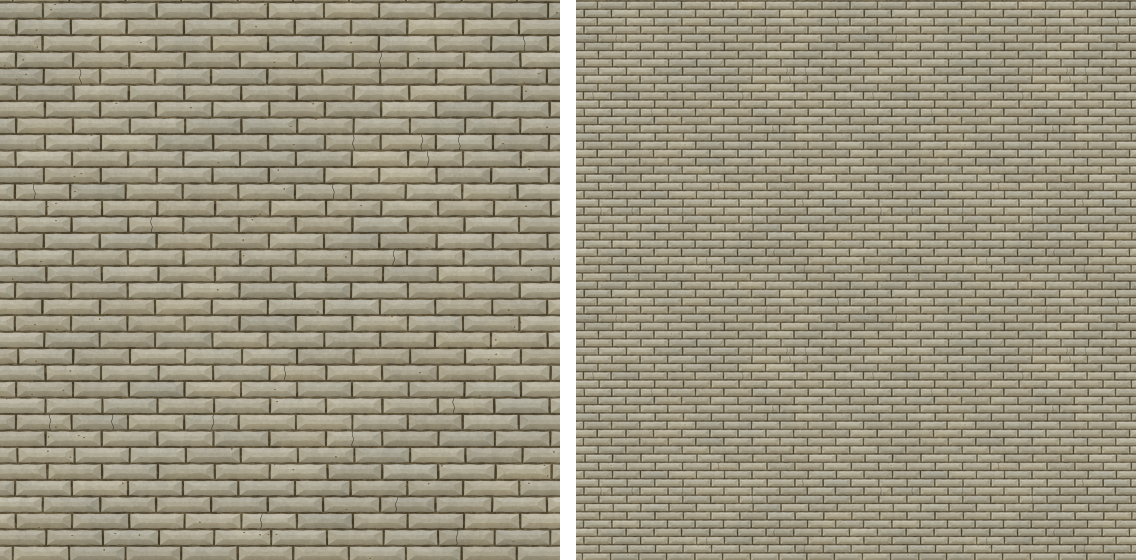
Left: one tile. Right: repeated 2 by 2.
A three.js fragment shader for this texture:

```glsl
varying vec2 vUv;

#define COLS 10.0
#define ROWS 34.0
#define ROW_SHIFT 0.14
#define GAP vec2(0.0018, 0.0016)
#define BEVEL vec2(0.0145, 0.0100)
#define SOFT 0.0010
#define ROW_JITTER 0.07
#define JOINT_JITTER 0.035
#define TINT 0.075
#define GRAIN 0.045
#define CRACKS 0.06
#define TAU 6.2831853

const vec3 TOP_FACE = vec3(0.715, 0.695, 0.630);
const vec3 PLATEAU = vec3(0.675, 0.655, 0.575);
const vec3 SIDE_FACE = vec3(0.655, 0.632, 0.550);
const vec3 LOW_FACE = vec3(0.575, 0.545, 0.455);
const vec3 MORTAR = vec3(0.45, 0.40, 0.29);
const vec3 SHADOW = vec3(0.26, 0.22, 0.14);
const vec3 RUST = vec3(0.42, 0.33, 0.20);

float hash(vec2 p) {
  return fract(sin(dot(p, vec2(127.1, 311.7))) * 43758.545);
}

// Wrapping cellular noise: distance to the nearest point and its random id
vec2 cellular(vec2 uv, vec2 count) {
  vec2 p = uv * count;
  vec2 base = floor(p);
  vec2 nearest = vec2(9.0, 0.0);
  for (int j = -1; j <= 1; j++) {
    for (int i = -1; i <= 1; i++) {
      vec2 cell = base + vec2(float(i), float(j));
      vec2 id = mod(cell, count);
      vec2 point = cell + vec2(hash(id + 3.7), hash(id + 19.3));
      float d = length(p - point);
      if (d < nearest.x) nearest = vec2(d, hash(id + 41.9));
    }
  }
  return nearest;
}

// Layered sines with whole frequencies
float stains(vec2 uv) {
  vec2 a = uv * TAU;
  return 0.40 * sin(2.0 * a.x + a.y + 1.3 * sin(3.0 * a.y))
       + 0.35 * sin(3.0 * a.y - a.x + 1.1 * sin(4.0 * a.x))
       + 0.25 * sin(7.0 * a.x + 5.0 * a.y + sin(6.0 * a.y - 2.0 * a.x));
}

// Position of a vertical joint, in columns
float joint(float i, float row) {
  return i + JOINT_JITTER * (hash(vec2(mod(i, COLS), row)) - 0.5);
}

void main() {
  vec2 uv = vUv;
  float stain = stains(uv);
  vec2 mottle = cellular(uv, vec2(64.0, 80.0));
  float grain = cellular(uv, vec2(220.0)).y - 0.5;

  // Running bond with uneven joints
  float y = uv.y * ROWS + ROW_SHIFT;
  float row = mod(floor(y), ROWS);
  float offset = mix(0.28, 0.80, mod(row, 2.0));
  offset += ROW_JITTER * (hash(vec2(row, 71.0)) - 0.5);
  float x = uv.x * COLS - offset;
  float col = floor(x);
  if (x < joint(col, row)) col -= 1.0;
  else if (x > joint(col + 1.0, row)) col += 1.0;
  vec2 brick = vec2(mod(col, COLS), row);
  float rnd = hash(brick + 5.3);

  // Distances to the brick edges, in canvas units
  float wobble = 0.0003 * sin(TAU * (31.0 * uv.x + 17.0 * uv.y) + 6.0 * rnd);
  float left = (x - joint(col, row)) / COLS - GAP.x + wobble;
  float right = (joint(col + 1.0, row) - x) / COLS - GAP.x + wobble;
  float bottom = fract(y) / ROWS - GAP.y + wobble;
  float top = (1.0 - fract(y)) / ROWS - GAP.y - wobble;
  float edge = min(min(left, right), min(bottom, top));

  // Four bevels around a raised plateau
  float side = min(left, right) / BEVEL.x;
  float low = bottom / BEVEL.y;
  float high = top / (BEVEL.y * 0.85);
  float ridge = min(side, min(low, high));
  vec3 face = SIDE_FACE * (left < right ? 1.025 : 0.965);
  face = mix(face, TOP_FACE, smoothstep(-0.1, 0.1, min(side, low) - high));
  vec3 lowFace = LOW_FACE * mix(0.95, 1.05, clamp(low, 0.0, 1.0));
  face = mix(face, lowFace, smoothstep(-0.1, 0.1, min(side, high) - low));
  face = mix(face, PLATEAU, smoothstep(0.9, 1.1, ridge));

  // Brick tint, weathering and grain
  face *= 1.0 + TINT * (rnd - 0.5) + 0.02 * stain + GRAIN * grain;
  face *= 1.0 + 0.04 * (mottle.y - 0.5);
  face += vec3(0.012, 0.0, -0.014) * (hash(brick + 23.1) - 0.5 + 0.4 * stain);
  face *= mix(0.90, 1.0, smoothstep(0.0, 0.0018, edge));

  // Rust specks
  float speck = 1.0 - smoothstep(0.06, 0.16, mottle.x);
  face = mix(face, RUST, 0.7 * speck * step(0.975, mottle.y));

  // Hairline cracks through a few bricks
  float path = 0.025 + 0.05 * hash(brick + 8.8);
  path += 0.20 * (hash(brick + 2.2) - 0.5) * bottom + 0.0012 * sin(bottom * 330.0 + rnd * TAU);
  float crack = 1.0 - smoothstep(0.0003, 0.0015, abs(left - path));
  face *= 1.0 - 0.38 * crack * step(1.0 - CRACKS, hash(brick + 13.7));

  // Mortar, darkest beneath each brick and in upright joints
  float lit = smoothstep(-0.0018, 0.0010, -top) * 0.25 + 0.20;
  lit += 0.35 * smoothstep(0.0, 0.0016, -bottom);
  lit += 0.5 * (mottle.y - 0.5) + 0.15 * stain;
  vec3 mortar = mix(SHADOW, MORTAR, clamp(lit, 0.0, 1.0)) * (1.0 + 0.2 * grain);

  vec3 color = mix(mortar, face, smoothstep(-SOFT, SOFT, edge));
  gl_FragColor = vec4(color, 1.0);
}
```
